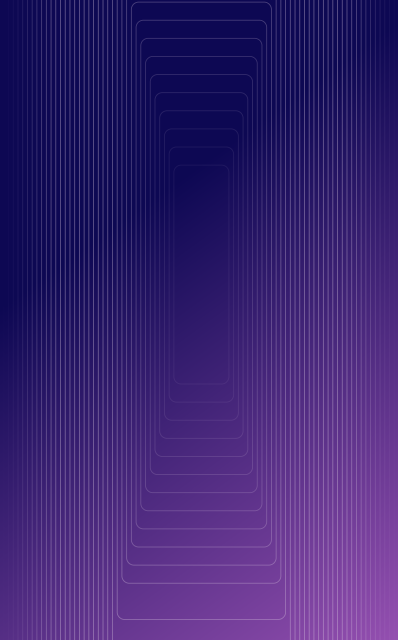
A Shadertoy shader for this background:

```glsl
const vec3 NAVY = vec3(0.05, 0.03, 0.325);
const vec3 ORCHID = vec3(0.58, 0.31, 0.69);
const vec3 LINE_TINT = vec3(0.86, 0.79, 0.88);
const int FRAME_COUNT = 37;

// Signed distance to a rounded rectangle
float roundedBox(vec2 p, vec2 halfSize, float radius) {
    vec2 q = abs(p) - halfSize + radius;
    return length(max(q, 0.0)) + min(max(q.x, q.y), 0.0) - radius;
}

// Box-filtered coverage of a thin stroke
float strokeCoverage(float d, float width, float pixel) {
    float lo = max(d - 0.5 * pixel, -0.5 * width);
    float hi = min(d + 0.5 * pixel, 0.5 * width);
    return max(hi - lo, 0.0) / pixel;
}

// Diagonal wash, dark at the upper left
vec3 diagonalWash(vec2 uv) {
    float along = 0.448 * uv.x + 1.0 - uv.y;
    float t = clamp((along - 0.482) / 0.966, 0.0, 1.0);
    return mix(NAVY, ORCHID, t);
}

// Frames brighten outward, then vanish near the sides
float frameOpacity(float index) {
    float rise = mix(0.07, 0.42, smoothstep(-2.0, 16.0, index));
    return rise * (1.0 - smoothstep(23.0, 37.0, index));
}

// Distance to one nested frame; the outer ones run past the canvas
float frameDistance(vec2 p, float index) {
    float stepY = 0.0283;
    float top = 0.742 + stepY * index;
    float skipped = step(11.5, index) * (index - 11.0);
    float bottom = 0.400 - stepY * (index + skipped);
    vec2 center = vec2(0.0, 0.5 * (top + bottom));
    vec2 halfSize = vec2(0.0430 + 0.00738 * index, 0.5 * (top - bottom));
    return roundedBox(p - center, halfSize, 0.0115);
}

void mainImage(out vec4 fragColor, in vec2 fragCoord) {
    float pixel = 1.0 / iResolution.y;
    vec2 uv = fragCoord / iResolution.xy;
    vec2 p = fragCoord * pixel;
    p.x -= 0.506 * iResolution.x * pixel;

    vec3 color = diagonalWash(uv);

    // Nested line frames
    for (int i = 0; i < FRAME_COUNT; i++) {
        float index = float(i);
        float ink = strokeCoverage(frameDistance(p, index), 0.0013, pixel);
        color = mix(color, LINE_TINT, ink * frameOpacity(index));
    }

    fragColor = vec4(color, 1.0);
}
```
